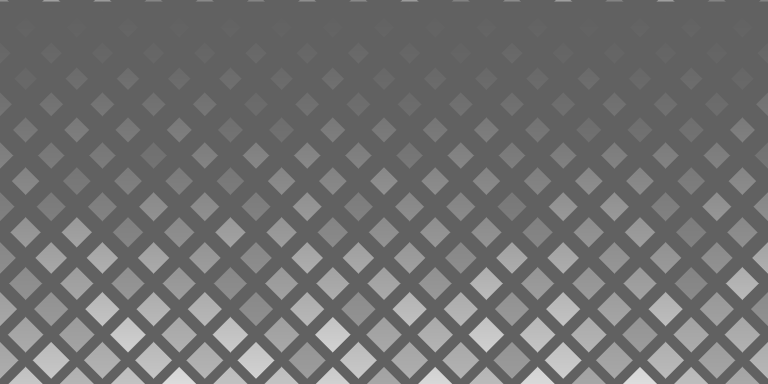
This background is drawn by a Shadertoy shader. Its source:

```glsl
// A staggered lattice of grey diamonds that shrink and fade towards the top.
// The lattice is a square grid turned 45 degrees; each cell gets a hashed
// opacity, and a thin lit rim crosses the topmost row.

#define ROWS 15.0          // diamond rows per canvas height
#define ROW_SHIFT -0.005   // height of the lowest row
#define SIZE_BOTTOM 0.745  // diamond half diagonal, in row steps
#define SIZE_TOP 0.36
#define BASE_GREY 0.38
#define GLOW 0.50          // brightness added at the bottom edge
#define FADE_POWER 1.4
#define MIN_OPACITY 0.45
#define RIM_HEIGHT 0.004
#define RIM_GLOW 0.26

float hash(vec2 cell) {
    vec3 h = fract(vec3(cell.xyx) * vec3(0.1031, 0.1030, 0.0973));
    h += dot(h, h.yzx + 33.33);
    return fract((h.x + h.y) * h.z);
}

void mainImage(out vec4 fragColor, in vec2 fragCoord) {
    float pixel = 1.0 / iResolution.y;
    vec2 p = fragCoord * pixel;
    float centreX = 0.5 * iResolution.x * pixel;

    // Turned grid: one cell around every diamond
    vec2 q = (p - vec2(centreX, ROW_SHIFT)) * ROWS;
    vec2 turned = 0.5 * vec2(q.x + q.y, q.y - q.x);
    vec2 cell = floor(turned + 0.5);
    vec2 local = abs(turned - cell);

    // Diamond mask, sized by its row
    float row = cell.x + cell.y;
    float size = mix(SIZE_BOTTOM, SIZE_TOP, row / ROWS);
    float edge = (size - 2.0 * max(local.x, local.y)) * 0.7071;
    float mask = clamp(edge / (ROWS * pixel) + 0.5, 0.0, 1.0);

    // Vertical fade, with the rim along the top edge
    float fade = GLOW * pow(clamp(1.0 - p.y, 0.0, 1.0), FADE_POWER);
    float rim = clamp((p.y - 1.0 + RIM_HEIGHT) / pixel + 0.5, 0.0, 1.0);
    float light = mix(fade, RIM_GLOW, rim);

    // Random opacity per diamond
    float opacity = mix(MIN_OPACITY, 1.0, hash(cell + 57.0));
    fragColor = vec4(vec3(BASE_GREY + light * opacity * mask), 1.0);
}
```
